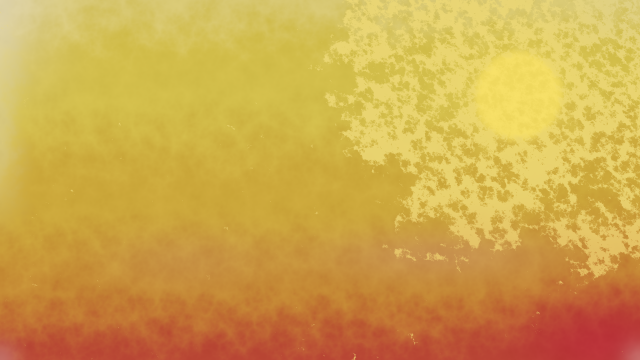
A Shadertoy shader for this background:

```glsl
// Hazy painted sunset: olive sky sinking to red, with a pale sun behind dabbed yellow brushwork.

const vec2 CANVAS = vec2(16.0 / 9.0, 1.0);
const vec2 SUN_CENTER = vec2(1.44, 0.734);
const float SUN_RADIUS = 0.118;

const vec3 RED = vec3(0.73, 0.28, 0.21);
const vec3 CRIMSON = vec3(0.73, 0.18, 0.22);
const vec3 RUST = vec3(0.75, 0.41, 0.20);
const vec3 ORANGE = vec3(0.77, 0.53, 0.20);
const vec3 OCHRE = vec3(0.80, 0.66, 0.23);
const vec3 OLIVE = vec3(0.825, 0.745, 0.29);
const vec3 CREAM = vec3(0.86, 0.81, 0.56);
const vec3 DUSTY_PINK = vec3(0.79, 0.57, 0.36);
const vec3 STRAW = vec3(0.925, 0.845, 0.46);
const vec3 SUN_YELLOW = vec3(0.965, 0.875, 0.39);

vec2 hash2(vec2 p) {
    vec3 q = fract(p.xyx * vec3(0.1031, 0.1030, 0.0973));
    q += dot(q, q.yzx + 33.33);
    return fract((q.xx + q.yz) * q.zy);
}

// Distance to the nearest scattered cell point.
float cellular(vec2 p) {
    vec2 cell = floor(p), local = fract(p);
    float nearest = 2.0;
    for (int y = -1; y <= 1; y++)
    for (int x = -1; x <= 1; x++) {
        vec2 offset = vec2(x, y);
        vec2 delta = offset + hash2(cell + offset + 64.0) - local;
        nearest = min(nearest, dot(delta, delta));
    }
    return sqrt(nearest);
}

// Bends straight cells into curling strokes.
vec2 sineWarp(vec2 p, float amount) {
    for (int i = 0; i < 3; i++) {
        p += amount * sin(p.yx * vec2(2.3, 2.9) + vec2(1.7, 4.1) * float(i + 1));
    }
    return p;
}

// Rotated octaves of cellular noise, centred near zero.
float brushNoise(vec2 p, int octaves) {
    float sum = 0.0, weight = 0.5, total = 0.0;
    for (int i = 0; i < octaves; i++) {
        sum += weight * (cellular(sineWarp(p, 0.22)) - 0.46);
        total += weight;
        weight *= 0.68;
        p = mat2(0.8, 0.6, -0.6, 0.8) * p * 1.9 + 7.3;
    }
    return sum / total;
}

float softSpot(vec2 p, vec2 center, vec2 size) {
    vec2 q = (p - center) / size;
    return exp(-dot(q, q));
}

// Vertical colour bands, nudged by soft pigment noise.
vec3 skyColor(vec2 p, float grain) {
    float h = p.y + 0.16 * grain - 0.07 * smoothstep(1.2, 1.75, p.x);
    vec3 c = mix(RED, RUST, smoothstep(-0.02, 0.12, h));
    c = mix(c, ORANGE, smoothstep(0.07, 0.20, h));
    c = mix(c, OCHRE, smoothstep(0.15, 0.43, h));
    c = mix(c, OLIVE, smoothstep(0.45, 0.74, h));
    c = mix(c, DUSTY_PINK, 0.65 * softSpot(p, vec2(1.22, 0.29), vec2(0.32, 0.07)));
    c = mix(c, DUSTY_PINK, 0.35 * softSpot(p, vec2(0.52, 0.28), vec2(0.22, 0.08)));
    return mix(c, CRIMSON, 0.85 * softSpot(p, vec2(1.67, 0.04), vec2(0.22, 0.12)));
}

// Faded paper along the upper, left and lower corners.
vec3 fadeEdges(vec3 c, vec2 p, float grain) {
    float top = 0.6 * smoothstep(0.82, 1.03, p.y + 0.2 * grain);
    float left = 0.7 * smoothstep(0.09, -0.01, p.x + 0.1 * grain) * smoothstep(0.3, 0.6, p.y);
    c = mix(c, CREAM, max(top, left));
    c = mix(c, vec3(0.88, 0.84, 0.72), 0.75 * softSpot(p, vec2(0.0, 1.0), vec2(0.16, 0.22)));
    float corner = softSpot(p, vec2(0.0), vec2(0.05)) + softSpot(p, vec2(CANVAS.x, 0.0), vec2(0.05));
    return mix(c, vec3(0.80, 0.55, 0.53), 0.6 * corner);
}

// Ragged coverage of the yellow dabs, thinning at the left and bottom.
float dabCoverage(vec2 p, float strokes, float clumps) {
    float leftEdge = 0.88 + 0.5 * (1.0 - p.y) * (1.0 - p.y);
    float bottomEdge = 0.29 - 0.05 * smoothstep(1.35, 1.6, p.x);
    float inside = min(p.x - leftEdge, p.y - bottomEdge) + 0.25 * clumps;
    float density = mix(-0.34, 0.09, smoothstep(-0.06, 0.11, inside));
    density -= 0.15 * softSpot(p, vec2(1.62, 0.45), vec2(0.14, 0.06));
    density -= 0.05 * softSpot(p, vec2(1.23, 0.76), vec2(0.10, 0.16));
    return smoothstep(-0.09, 0.13, strokes + 0.35 * clumps + density);
}

void mainImage(out vec4 fragColor, in vec2 fragCoord) {
    vec2 p = fragCoord / iResolution.xy * CANVAS;
    float grain = brushNoise(p * 11.0, 4);
    float clumps = brushNoise(p * 6.0 + 19.0, 2);
    float strokes = brushNoise(mat2(0.8, 0.6, -0.6, 0.8) * p * vec2(24.0, 30.0), 4);

    // Sky wash
    vec3 color = fadeEdges(skyColor(p, grain), p, grain);
    color += 0.045 * grain;

    // Yellow dabs, paler towards the upper right corner
    vec3 dabColor = mix(STRAW, CREAM, 0.7 * softSpot(p, CANVAS, vec2(0.22, 0.14)));
    dabColor = mix(dabColor, vec3(0.90, 0.73, 0.38), 0.6 * smoothstep(0.5, 0.25, p.y));
    color = mix(color, dabColor, 0.88 * dabCoverage(p, strokes, clumps));

    // Sun disc and its faint halo
    float sunDistance = length(p - SUN_CENTER) - SUN_RADIUS + 0.035 * strokes;
    color = mix(color, SUN_YELLOW, 0.25 * exp(-16.0 * max(sunDistance, 0.0)));
    float disc = smoothstep(0.014, -0.014, sunDistance);
    color = mix(color, SUN_YELLOW + 0.06 * strokes, 0.85 * disc);

    fragColor = vec4(clamp(color, 0.0, 1.0), 1.0);
}
```
